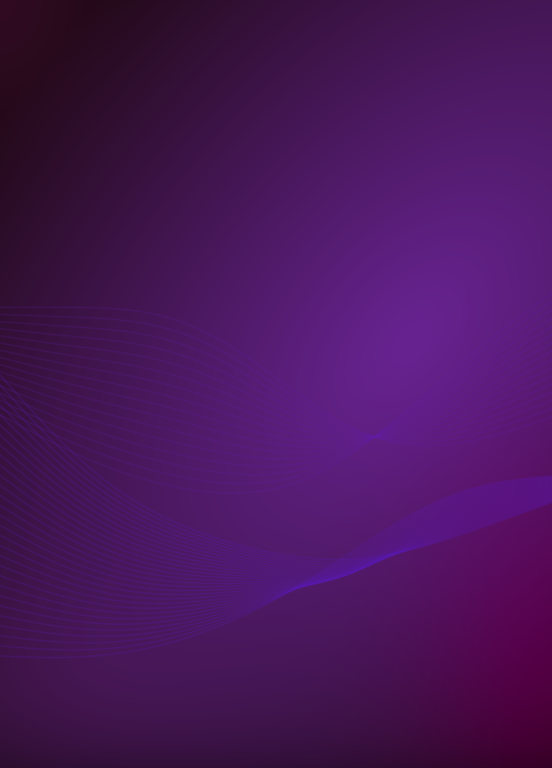
This background is drawn by a WebGL 2 fragment shader. Its source:

```glsl
#version 300 es
precision highp float;
// Violet backdrop with two twisting ribbons of fine lines.
// A slanted elliptical gradient and soft glows form the ground; each ribbon
// blends between two sine-series curves, so its lines cross where they meet.
uniform vec2 u_resolution;
out vec4 fragColor;

#define ASPECT 0.71875
#define GLOW_CENTER vec2(0.534, 0.557)
#define GLOW_REACH 0.6
#define GLOW_STRETCH 1.7
#define LINE_HALF_WIDTH 0.0008
#define UPPER_LINES 16
#define LOWER_LINES 29
#define UPPER_OPACITY 0.30
#define LOWER_OPACITY 0.36

const float PI = 3.14159265;
const vec3 PEAK_VIOLET = vec3(0.41, 0.14, 0.58);
const vec3 DARK_PLUM = vec3(0.13, 0.035, 0.09);
const vec3 UPPER_INK = vec3(0.38, 0.10, 0.68);
const vec3 LOWER_INK = vec3(0.35, 0.09, 0.74);

// Gaussian falloff with separate horizontal and vertical radii.
float softGlow(vec2 p, vec2 center, vec2 radius) {
    vec2 q = (p - center) / radius;
    return exp(-dot(q, q));
}

vec3 background(vec2 p) {
    // Cone gradient, stretched from lower left to upper right.
    vec2 axis = normalize(vec2(0.65, 0.76));
    vec2 d = p - GLOW_CENTER;
    vec2 q = vec2(dot(d, axis) / GLOW_STRETCH, dot(d, vec2(axis.y, -axis.x)));
    float t = sqrt(dot(q, q) + 0.0006) / GLOW_REACH;
    vec3 color = mix(PEAK_VIOLET, DARK_PLUM, min(t, 1.0));

    // Magenta on the right edge, wine in the top corner, darker base.
    color += vec3(0.115, -0.068, 0.035) * softGlow(p, vec2(ASPECT, 0.13), vec2(0.17, 0.27));
    color += vec3(0.055, 0.005, 0.04) * softGlow(p, vec2(0.0, 1.0), vec2(0.10, 0.13));
    color += vec3(0.03, 0.01, 0.04) * softGlow(p, vec2(0.08, 0.12), vec2(0.18, 0.12));
    color *= 1.0 - 0.2 * exp(-p.y / 0.035);
    return color;
}

// Straight run between two heights plus four sine harmonics.
float waveCurve(float x, float left, float right, vec4 harmonics) {
    return mix(left, right, x) + dot(harmonics, sin(PI * x * vec4(1.0, 2.0, 3.0, 4.0)));
}

// Coverage of a family of lines between two edge curves; sag bows the middle.
float ribbon(float y, float edgeA, float edgeB, float sag, int count, float opacity) {
    float pixel = 1.0 / u_resolution.y;
    float slopeA = dFdx(edgeA) / pixel;
    float slopeB = dFdx(edgeB) / pixel;
    float clear = 1.0;
    for (int i = 0; i < count; i++) {
        float t = float(i) / float(count - 1);
        float lineY = mix(edgeA, edgeB, t) - sag * 4.0 * t * (1.0 - t);
        float slope = mix(slopeA, slopeB, t);
        float dist = abs(y - lineY) / sqrt(1.0 + slope * slope);
        float ink = 1.0 - smoothstep(LINE_HALF_WIDTH - pixel, LINE_HALF_WIDTH + pixel, dist);
        clear *= 1.0 - opacity * ink;
    }
    return 1.0 - clear;
}

void main() {
    vec2 uv = gl_FragCoord.xy / u_resolution;
    vec3 color = background(uv * vec2(ASPECT, 1.0));

    // Upper ribbon, pinched right of the middle.
    float upperA = waveCurve(uv.x, 0.600, 0.457, vec4(-0.0249, 0.0514, -0.0046, -0.0049));
    float upperB = waveCurve(uv.x, 0.460, 0.618, vec4(-0.167, -0.0085, 0.0078, -0.0036));
    float upper = ribbon(uv.y, upperA, upperB, 0.0, UPPER_LINES, UPPER_OPACITY);
    color = mix(color, UPPER_INK, upper * 0.8);

    // Lower ribbon, folding into a bright band that climbs to the right.
    float lowerA = waveCurve(uv.x, 0.512, 0.346, vec4(-0.1553, -0.0116, -0.0055, -0.0034));
    float lowerB = waveCurve(uv.x, 0.146, 0.380, vec4(-0.0358, -0.0306, 0.007, -0.0023));
    float fold = (uv.x - 0.62) / 0.13;
    float lower = ribbon(uv.y, lowerA, lowerB, 0.023 * exp(-fold * fold), LOWER_LINES, LOWER_OPACITY);
    color = mix(color, LOWER_INK, lower * mix(0.75, 0.9, uv.x));

    fragColor = vec4(clamp(color, 0.0, 1.0), 1.0);
}
```
